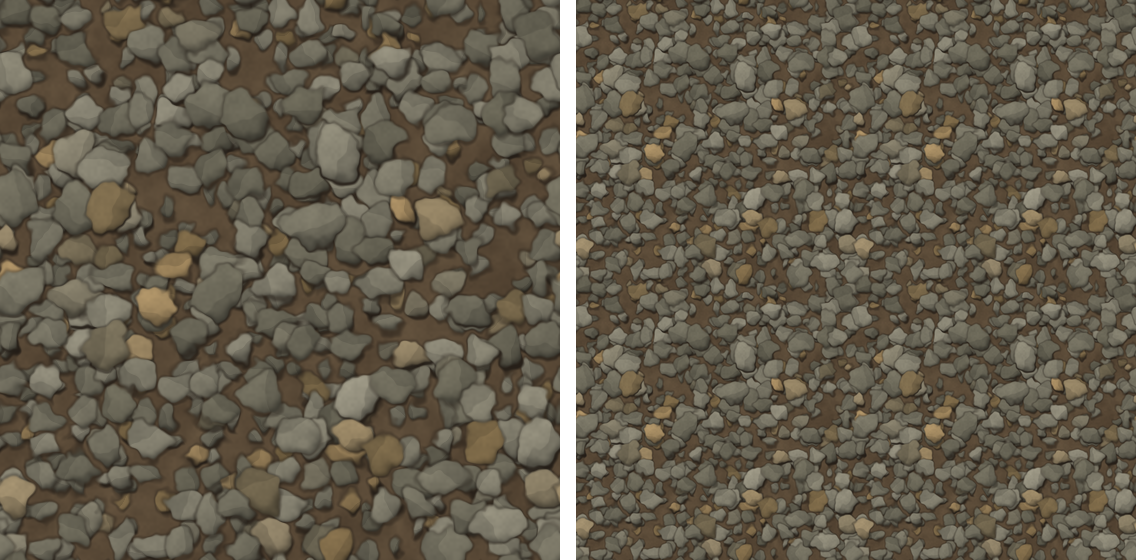
Left: one tile. Right: repeated 2 by 2.
Reproduce this texture procedurally as a three.js fragment shader.

```glsl
varying vec2 vUv;

const float TAU = 6.28319;
const float SIDES = 7.0;
const float EDGE_BLUR = 0.0028;
const vec3 SOIL_DARK = vec3(0.31, 0.25, 0.185);
const vec3 SOIL_LIGHT = vec3(0.385, 0.32, 0.24);
const vec3 STONE_DARK = vec3(0.40, 0.372, 0.305);
const vec3 STONE_LIGHT = vec3(0.585, 0.545, 0.465);
const vec3 WARM_TINT = vec3(1.12, 1.01, 0.83);
const vec3 COOL_TINT = vec3(0.96, 1.0, 1.03);
const vec3 SHADOW = vec3(0.135, 0.11, 0.085);

// Three random values from a cell and a seed
vec3 hash3(vec2 cell, float seed) {
  vec3 p = fract(vec3(cell, seed).xyx * vec3(0.1031, 0.1030, 0.0973) + seed * 0.137);
  p += dot(p, p.yxz + 33.33);
  return fract((p.xxy + p.yzz) * p.zyx);
}

// Value noise that wraps after a whole number of cells
float noise(vec2 uv, float cells, float seed) {
  vec2 p = uv * cells;
  vec2 i = floor(p);
  vec2 f = fract(p);
  f = f * f * (3.0 - 2.0 * f);
  float a = hash3(mod(i, cells), seed).x;
  float b = hash3(mod(i + vec2(1.0, 0.0), cells), seed).x;
  float c = hash3(mod(i + vec2(0.0, 1.0), cells), seed).x;
  float d = hash3(mod(i + vec2(1.0, 1.0), cells), seed).x;
  return mix(mix(a, b, f.x), mix(c, d, f.x), f.y);
}

vec2 roughen(vec2 uv) {
  vec2 broad = vec2(noise(uv, 38.0, 1.0), noise(uv, 38.0, 2.0)) - 0.5;
  vec2 fine = vec2(noise(uv, 83.0, 3.0), noise(uv, 83.0, 4.0)) - 0.5;
  return uv + broad * 0.016 + fine * 0.006;
}

// Rounded irregular polygon: x is the stone, y its shifted shadow
vec2 stoneDistance(vec2 p, vec2 shift, float radius, vec3 rnd) {
  const float sharpness = 17.0;
  vec2 sum = vec2(0.0);
  for (float i = 0.0; i < SIDES; i++) {
    vec2 jitter = fract(rnd.xy * (i + 3.0) * 7.31 + rnd.z * 5.7);
    float angle = (i + 0.7 * jitter.x) * TAU / SIDES;
    vec2 normal = vec2(cos(angle), sin(angle));
    float reach = radius * mix(0.76, 1.26, jitter.y);
    vec2 d = vec2(dot(p, normal), dot(p - shift, normal)) - reach;
    sum += exp(sharpness * d);
  }
  return log(sum) / sharpness;
}

vec3 stoneColor(vec2 p, float d, float radius, vec3 rnd, float tone) {
  vec3 color = mix(STONE_DARK, STONE_LIGHT, rnd.x * mix(0.65, 1.0, rnd.y));
  color *= mix(COOL_TINT, WARM_TINT, smoothstep(0.8, 0.95, rnd.z));
  // One creased facet and a darker flank facing down and right
  float angle = rnd.y * TAU;
  float crease = dot(p, vec2(cos(angle), sin(angle))) / radius - 0.25;
  color *= 1.0 - 0.11 * smoothstep(-0.06, 0.06, crease);
  float facing = dot(p / radius, vec2(0.35, -0.85));
  float rim = smoothstep(-0.24, 0.0, d);
  color *= 1.0 - 0.3 * rim * smoothstep(0.15, 0.9, facing);
  color *= 1.0 - 0.08 * smoothstep(-0.09, 0.02, d);
  return color * tone * (1.0 - 0.06 * facing);
}

// Paints one scatter of stones over the colour below
vec3 scatterStones(vec3 color, vec2 uv, float cells, float seed,
                   float radius, float share, float tone) {
  vec2 p = uv * cells;
  vec2 home = floor(p);
  float blur = EDGE_BLUR * cells;
  for (float y = 1.0; y >= -1.0; y--) {
    for (float x = -1.0; x <= 1.0; x++) {
      vec2 cell = home + vec2(x, y);
      vec2 id = mod(cell, cells);
      vec3 place = hash3(id, seed);
      vec3 look = hash3(id, seed + 11.0);
      vec3 form = hash3(id, seed + 23.0);
      if (place.z > share) continue;

      vec2 local = p - cell - mix(vec2(0.2), vec2(0.8), place.xy);
      float stretch = mix(0.85, 1.2, form.z);
      local *= vec2(1.0 / stretch, stretch);
      float size = radius * mix(0.78, 1.22, form.x);
      vec2 shift = vec2(0.0025, -0.0065) * cells * mix(0.5, 1.35, form.y);
      vec2 d = stoneDistance(local, shift, size, form);

      float shade = 1.0 - smoothstep(-1.2 * blur, 1.5 * blur, d.y);
      float contact = 1.0 - smoothstep(0.0, 2.6 * blur, d.x);
      float depth = mix(0.42, 0.95, look.y * look.y);
      color = mix(color, SHADOW, max(shade * depth, contact * 0.36));
      float cover = 1.0 - smoothstep(-blur, blur, d.x);
      color = mix(color, stoneColor(local, d.x, size, look, tone), cover);
    }
  }
  return color;
}

void main() {
  // Mottled soil
  float mottle = 0.6 * noise(vUv, 14.0, 5.0) + 0.4 * noise(vUv, 52.0, 6.0);
  vec3 color = mix(SOIL_DARK, SOIL_LIGHT, mottle);

  // Small stones below, large ones on top
  vec2 uv = roughen(vUv);
  color = scatterStones(color, uv, 25.0, 31.0, 0.39, 0.62, 0.9);
  color = scatterStones(color, uv, 17.0, 47.0, 0.45, 0.74, 1.0);
  color = scatterStones(color, uv, 12.0, 71.0, 0.44, 0.3, 1.06);

  // Soft weathering and fine grain
  float weather = noise(vUv, 45.0, 7.0) - 0.5;
  float grain = noise(vUv, 170.0, 8.0) - 0.5;
  gl_FragColor = vec4(color * (1.0 + 0.09 * weather + 0.05 * grain), 1.0);
}
```
